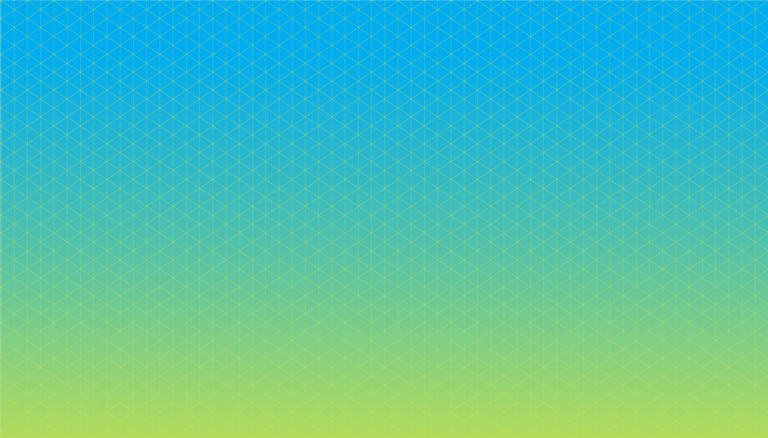
Reproduce this background procedurally as a Shadertoy shader.

```glsl
// Draws a fine isometric lattice over a vertical blue-to-lime gradient.
// Three families of parallel lines (vertical and two diagonals) are repeated
// with fract, and each line is blended by its coverage of the pixel.

const vec3 SKY_BLUE   = vec3(0.000, 0.675, 0.940);
const vec3 LIME_GREEN = vec3(0.695, 0.860, 0.355);
const vec3 LINE_COLOR = vec3(0.770, 0.885, 0.380);
const vec3 PALE_EDGE  = vec3(0.780, 0.880, 0.850);

// Lengths are fractions of the canvas width
const vec2  CELL        = vec2(0.017233, 0.01164);
const vec2  GRID_ORIGIN = vec2(0.0013, 0.0009);
const float LINE_WIDTH  = 0.0010;
const float EDGE_WIDTH  = 0.0011;

// Blue holds near the top, then eases into lime at the bottom
vec3 backgroundGradient(float depth) {
    float t = clamp((depth - 0.11) / 0.89, 0.0, 1.0);
    return mix(SKY_BLUE, LIME_GREEN, pow(t, 1.14));
}

// Distance to the nearest line where the phase is a whole number
float repeatedLineDistance(float phase, float phaseGradient) {
    return abs(fract(phase + 0.5) - 0.5) / phaseGradient;
}

// Share of a pixel covered by a line of the given width
float lineCoverage(float dist, float width, float pixel) {
    float overlap = 0.5 * (width + pixel) - dist;
    return clamp(overlap, 0.0, min(width, pixel)) / pixel;
}

// Blends one family of lines over a colour
vec3 addLines(vec3 color, float dist, float pixel, float opacity) {
    float cover = lineCoverage(dist, LINE_WIDTH, pixel);
    return mix(color, LINE_COLOR, cover * opacity);
}

void mainImage(out vec4 fragColor, in vec2 fragCoord) {
    float pixel = 1.0 / iResolution.x;
    vec2 point = vec2(fragCoord.x, iResolution.y - fragCoord.y) * pixel;
    float depth = 1.0 - fragCoord.y / iResolution.y;
    vec3 color = backgroundGradient(depth);

    // Vertical lines, then both diagonals through the same nodes
    vec2 grid = (point - GRID_ORIGIN) / CELL;
    color = addLines(color, repeatedLineDistance(grid.x, 1.0 / CELL.x), pixel, 0.27);
    float diagonalGradient = 0.5 * length(1.0 / CELL);
    for (int i = 0; i < 2; i++) {
        float slopeSign = i == 0 ? 1.0 : -1.0;
        float phase = 0.5 * (grid.x + slopeSign * grid.y);
        float dist = repeatedLineDistance(phase, diagonalGradient);
        color = addLines(color, dist, pixel, 0.34);
    }

    // Thin pale rim along the left and top
    float rim = lineCoverage(min(point.x, point.y), EDGE_WIDTH, pixel);
    color = mix(color, PALE_EDGE, 0.6 * rim);

    fragColor = vec4(color, 1.0);
}
```
